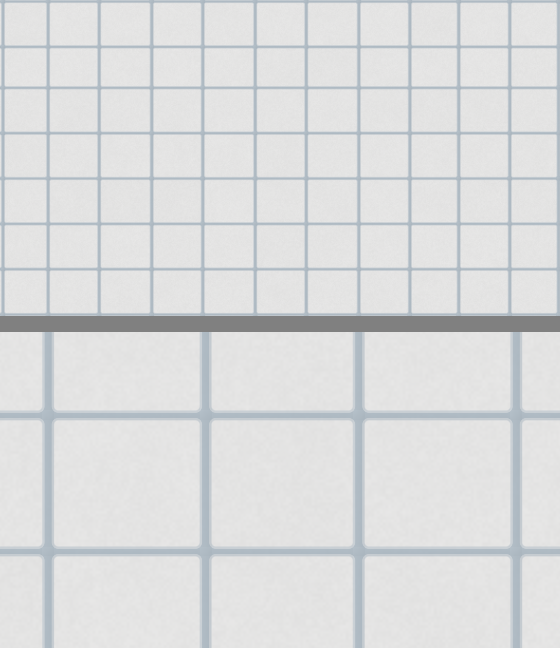
Top: the whole. Bottom: its middle third, enlarged.
Give the GLSL for this pattern, as a Shadertoy shader.

```glsl
// Pale ceramic wall tiles, 11 across and 7 down, with blue-grey grout joints.
// Joint positions come from stepped spacing formulas; a rounded distance to the
// nearest joints gives the grout profile, and hashed noise gives the glaze grain.

float hash(vec2 p) {
    vec3 q = fract(vec3(p.xyx) * 0.1031);
    q += dot(q, q.yzx + 33.33);
    return fract((q.x + q.y) * q.z);
}

float noise(vec2 p) {
    vec2 i = floor(p), f = fract(p);
    f = f * f * (3.0 - 2.0 * f);
    return mix(mix(hash(i), hash(i + vec2(1, 0)), f.x),
               mix(hash(i + vec2(0, 1)), hash(i + vec2(1, 1)), f.x), f.y);
}

// Joint centres, slightly uneven: x from the left, y from the top
vec2 jointCentre(float k) {
    float mid = clamp(k - 1.0, 0.0, 7.0);
    float end = max(k - 8.0, 0.0);
    float x = 4.0 + 62.0 * min(k, 1.0) + 71.0 * mid - mod(mid, 2.0)
            + 68.5 * end - 1.5 * mod(end, 2.0);
    return vec2(x, 2.0 + 62.0 * k - 6.0 * step(2.0, k));
}

void mainImage(out vec4 fragColor, in vec2 fragCoord) {
    // The canvas is 768 x 432 units, with y running down
    vec2 p = fragCoord / iResolution.xy * vec2(768.0, 432.0);
    p.y = 432.0 - p.y;
    float px = 432.0 / iResolution.y;

    // Signed offset to the nearest joint on each axis, and the tile index
    vec2 offset = vec2(1e3), tile = vec2(0.0);
    for (int i = 0; i < 12; i++) {
        vec2 d = p - jointCentre(float(i));
        offset = mix(offset, d, vec2(lessThan(abs(d), abs(offset))));
        tile += step(0.0, d);
    }

    // Distance inside the tile edge, with softly rounded corners
    vec2 inset = abs(offset) - vec2(2.7, 2.25);
    float edge = 2.0 - length(max(2.0 - inset, 0.0));

    // Glaze: fine grain, faint mottling and a tiny tone shift per tile
    float grain = 0.6 * noise(p / 1.3) + 0.4 * noise(p / 3.1 + 40.0) - 0.5;
    vec3 glaze = vec3(0.893, 0.892, 0.89) + 0.026 * grain
               + 0.006 * (noise(p / 19.0) - 0.5) + 0.006 * (hash(tile) - 0.5);

    // Grout: darker core, paler shoulders, slight bevel lit from the upper left
    float aa = 0.5 * px;
    vec3 grout = mix(vec3(0.685, 0.73, 0.765), vec3(0.78, 0.805, 0.825),
                     smoothstep(-1.1 - aa, -1.1 + aa, edge));
    vec2 bevel = clamp(offset / 2.5, -1.0, 1.0) * step(inset, vec2(0.0));
    grout += 0.008 * grain - 0.012 * (bevel.x + bevel.y);

    vec3 color = mix(grout, glaze, smoothstep(-aa - 0.15, aa + 0.15, edge));
    fragColor = vec4(color, 1.0);
}
```
